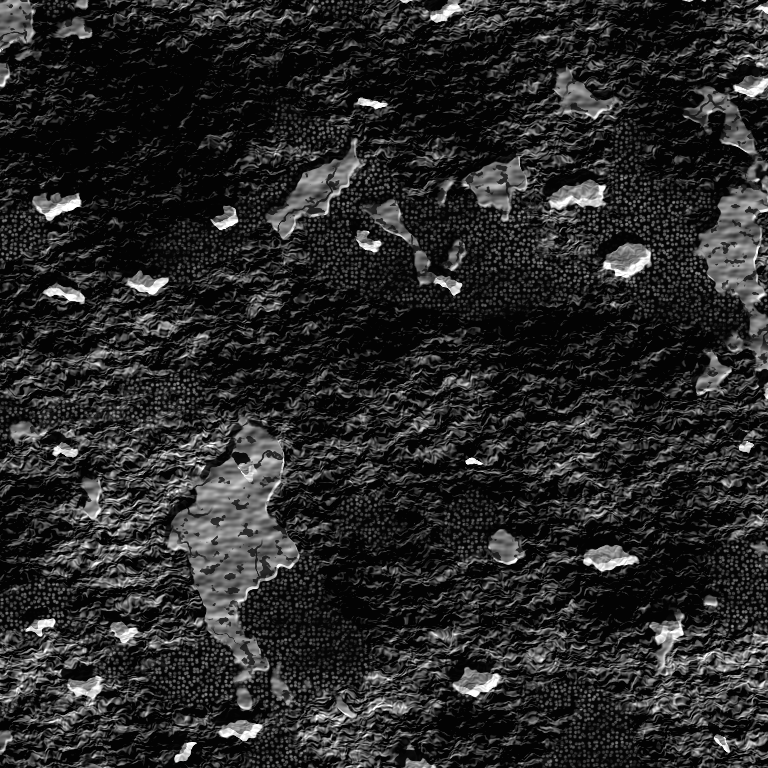
Reproduce this texture procedurally as a three.js fragment shader.

```glsl
// Dark, crumbling painted wall: smooth grey plates, rough rubble, pebbled patches and curled flakes.
varying vec2 vUv;

const vec2 LIGHT = vec2(0.5, -0.866);   // direction towards the light
const float RELIEF_STEP = 0.0022;       // sampling distance for slopes

float hash(vec2 p) {
  vec3 q = fract(p.xyx * vec3(0.1031, 0.1030, 0.0973));
  q += dot(q, q.yzx + 33.33);
  return fract((q.x + q.y) * q.z);
}

vec2 hash2(vec2 p) {
  return vec2(hash(p), hash(p + 57.3));
}

vec2 direction(float turn) {
  return vec2(cos(6.2832 * turn), sin(6.2832 * turn));
}

float gradientNoise(vec2 p) {
  vec2 i = floor(p), f = fract(p);
  vec2 u = f * f * f * (f * (f * 6.0 - 15.0) + 10.0);
  vec2 r = vec2(1.0, 0.0);
  float a = dot(direction(hash(i)), f);
  float b = dot(direction(hash(i + r.xy)), f - r.xy);
  float c = dot(direction(hash(i + r.yx)), f - r.yx);
  float d = dot(direction(hash(i + r.xx)), f - r.xx);
  return mix(mix(a, b, u.x), mix(c, d, u.x), u.y);
}

float fbm(vec2 p, int octaves, float gain) {
  float sum = 0.0, amplitude = 1.0;
  for (int i = 0; i < 4; i++) {
    if (i >= octaves) break;
    sum += amplitude * gradientNoise(p);
    p = p * 2.03 + 17.3;
    amplitude *= gain;
  }
  return sum;
}

vec2 jag(vec2 p, float frequency, float amount) {
  return p + amount * vec2(fbm(p * frequency, 3, 0.6), fbm(p * frequency + 41.7, 3, 0.6));
}

// Slope of the rubble towards the light
float rubbleSlope(vec2 p, vec2 frequency, int octaves) {
  vec2 halfStep = 0.5 * RELIEF_STEP * LIGHT;
  return fbm((p - halfStep) * frequency, octaves, 0.58)
       - fbm((p + halfStep) * frequency, octaves, 0.58);
}

// Coverage of the smooth paint plates
float plate(vec2 p) {
  float field = fbm(jag(p, 22.0, 0.014) * 4.6 + 3.1, 4, 0.5);
  return smoothstep(0.33, 0.37, field);
}

// Rounded grains, one in each jittered cell
float pebbles(vec2 p) {
  vec2 cell = floor(p);
  float nearest = 2.0;
  for (int y = -1; y <= 1; y++)
    for (int x = -1; x <= 1; x++) {
      vec2 id = cell + vec2(float(x), float(y));
      nearest = min(nearest, length(id + 0.15 + 0.7 * hash2(id) - p));
    }
  return smoothstep(0.52, 0.15, nearest);
}

// Coverage of the scattered curled flakes
float flakes(vec2 p, float cells) {
  vec2 q = jag(p, 28.0, 0.016) * cells;
  vec2 cell = floor(q);
  float inside = -1.0;
  for (int y = -1; y <= 1; y++)
    for (int x = -1; x <= 1; x++) {
      vec2 id = cell + vec2(float(x), float(y));
      vec2 axis = direction(0.16 * (hash(id + 9.1) - 0.6));
      vec2 d = q - id - hash2(id + 4.7);
      d = vec2(dot(d, axis), dot(d, vec2(-axis.y, axis.x)));
      float size = mix(0.1, 0.27, hash(id + 21.0));
      float present = step(hash(id + 77.0), 0.5);
      inside = max(inside, present * (1.0 - length(d / vec2(size, 0.48 * size))));
    }
  return smoothstep(0.02, 0.2, inside);
}

void main() {
  vec2 p = vUv;

  // Rubble, in lighter and darker zones
  float zone = fbm(jag(p, 9.0, 0.03) * vec2(3.2, 4.2) + 11.0, 4, 0.55);
  float rough = rubbleSlope(jag(p, 30.0, 0.008), vec2(26.0, 36.0), 4);
  float shade = 0.07 + 0.42 * zone + (1.9 + 0.8 * zone) * rough;

  // Pebbled patches
  float pebbleField = fbm(p * vec2(3.4, 3.8) + 29.0, 4, 0.5);
  float pebbleMask = smoothstep(0.14, 0.24, pebbleField) * (1.0 - smoothstep(0.15, 0.4, zone));
  float grain = pebbles(p * 165.0) * max(0.3 + 0.35 * zone + 0.7 * rough, 0.0);
  shade = mix(shade, 0.02 + grain, pebbleMask);

  // Smooth plates with fine cracks, lit lips and dropped shadows
  float plateBody = plate(p);
  float plateLip = plateBody * (1.0 - plate(p + 0.004 * LIGHT));
  float plateShadow = plate(p + 0.011 * LIGHT) * (1.0 - plateBody);
  float paint = 0.46 + 0.12 * zone + 1.3 * rubbleSlope(p, vec2(20.0, 30.0), 3);
  float crackLine = abs(gradientNoise(jag(p, 35.0, 0.012) * 15.0));
  float crack = (1.0 - smoothstep(0.012, 0.04, crackLine)) * smoothstep(-0.1, 0.1, gradientNoise(p * 11.0));
  float wear = smoothstep(0.2, 0.36, fbm(p * vec2(48.0, 60.0), 3, 0.6) - 0.25 * zone);
  paint = mix(paint, 0.06, max(0.85 * crack, 0.8 * wear));
  shade *= 1.0 - 0.8 * plateShadow;
  shade = mix(shade, paint, plateBody) + 0.4 * plateLip;

  // Curled flakes, brightest along the edge facing the light
  float flakeBody = flakes(p, 7.0);
  float flakeLip = 1.0 - flakes(p + 0.011 * LIGHT, 7.0);
  float flakeShadow = flakes(p + 0.017 * LIGHT, 7.0) * (1.0 - flakeBody);
  shade *= 1.0 - 0.92 * flakeShadow;
  shade = mix(shade, 0.5 + 0.42 * flakeLip + 0.9 * rough, flakeBody);

  gl_FragColor = vec4(vec3(clamp(shade, 0.012, 1.0)), 1.0);
}
```
